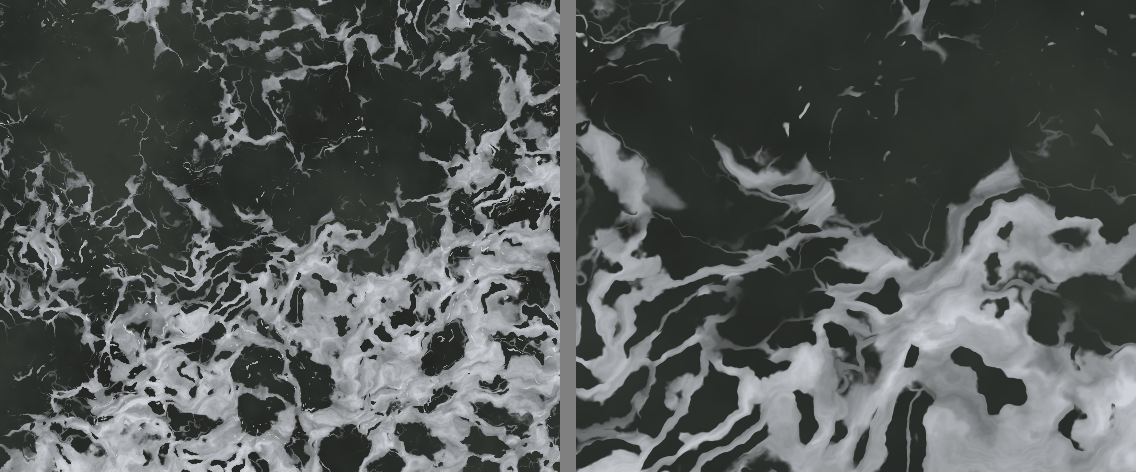
Left, the full canvas; right, a detail of the centre.
Reproduce this texture procedurally as a WebGL 1 fragment shader.

```glsl
precision highp float;
// Sea foam seen from above: a torn white web drifting over dark green water.
// Warped cell borders make the web, a finer cell layer punches holes and adds
// strands, and stretched noise thickens the foam towards the lower right.
uniform vec2 u_resolution;

#define WEB_SCALE 8.5
#define LACE_SCALE 25.0
#define WARP 0.20
#define FINE_WARP 0.06
#define THIN_WEB -0.07
#define THICK_WEB 0.49
#define RAGGED 0.95
#define EDGE_SOFT 0.045
#define GRAIN 1.25
#define GLINT 0.80

const vec3 DEEP_WATER = vec3(0.125, 0.135, 0.125);
const vec3 CLEAR_WATER = vec3(0.205, 0.225, 0.205);
const vec3 THIN_FOAM = vec3(0.42, 0.43, 0.435);
const vec3 THICK_FOAM = vec3(0.81, 0.82, 0.845);

float hash(vec2 p) {
  return fract(sin(dot(p, vec2(127.1, 311.7))) * 43758.5453);
}

vec2 hash2(vec2 p) {
  return vec2(hash(p), hash(p + 57.3));
}

float noise(vec2 p) {
  vec2 i = floor(p), f = fract(p);
  f = f * f * (3.0 - 2.0 * f);
  return mix(mix(hash(i), hash(i + vec2(1.0, 0.0)), f.x),
             mix(hash(i + vec2(0.0, 1.0)), hash(i + 1.0), f.x), f.y);
}

// Layered noise, centred on zero.
float fbm(vec2 p) {
  float sum = 0.0, amp = 0.5;
  for (int i = 0; i < 5; i++) {
    sum += amp * (noise(p) - 0.5);
    p = mat2(1.6, 1.2, -1.2, 1.6) * p + 7.3;
    amp *= 0.5;
  }
  return sum;
}

vec2 fbm2(vec2 p) {
  return vec2(fbm(p), fbm(p + 31.7));
}

// Gap between the two nearest cell centres: zero on the cell borders.
float cellGap(vec2 p) {
  vec2 cell = floor(p), f = fract(p);
  float nearest = 8.0, second = 8.0;
  for (int y = -1; y <= 1; y++) {
    for (int x = -1; x <= 1; x++) {
      vec2 offset = vec2(float(x), float(y));
      float d = length(offset + hash2(cell + offset) - f);
      second = min(second, max(nearest, d));
      nearest = min(nearest, d);
    }
  }
  return second - nearest;
}

// Amount of foam: low at the upper left, streaked along a rising diagonal.
float foamCover(vec2 p) {
  vec2 along = mat2(0.84, -0.54, 0.54, 0.84) * p;
  float slope = 0.08 + 0.40 * p.x + 0.60 * (1.0 - p.y);
  return clamp(slope + 0.9 * fbm(along * vec2(2.2, 5.5) + 3.1), 0.0, 0.97);
}

void main() {
  vec2 p = gl_FragCoord.xy / u_resolution.y;
  float cover = foamCover(p);

  // Torn web and its lace of small holes
  vec2 q = p + WARP * fbm2(p * 6.0) + FINE_WARP * fbm2(p * 23.0 + 11.0);
  float patches = fbm(p * 5.0 + 19.0);
  float tatter = fbm(p * 30.0 + 5.0);
  float web = mix(THIN_WEB, THICK_WEB, cover) + RAGGED * patches
            + 0.45 * tatter - cellGap(q * WEB_SCALE);
  float laceGap = cellGap(q * LACE_SCALE + 40.0);
  float lace = 0.22 + 0.45 * cover + 1.1 * fbm(p * 9.0 + 71.0) - laceGap;
  float depth = min(web, lace);
  float foam = smoothstep(-EDGE_SOFT, EDGE_SOFT, depth);

  // Faint strands across the open water
  float strandWidth = 0.10 * cover + 0.5 * patches + 0.25 * tatter;
  float strand = smoothstep(-0.06, 0.06, strandWidth - laceGap);
  strand *= 0.7 * smoothstep(-0.45, -0.05, web);

  // Water, shaded by a slow swell and a fine ripple
  float swell = 0.64 - 0.22 * cover + 1.4 * fbm(p * 4.0 + 90.0) + 0.5 * tatter;
  vec3 color = mix(DEEP_WATER, CLEAR_WATER, clamp(swell, 0.0, 1.0));

  // Foam, brighter where thick, with streaky grain
  vec2 streak = mat2(0.84, -0.54, 0.54, 0.84) * q;
  float grain = fbm(streak * vec2(32.0, 65.0));
  float tone = 0.12 + 0.75 * max(depth, 0.0) + 0.32 * cover
             + GRAIN * grain + 0.5 * patches;
  vec3 foamColor = mix(THIN_FOAM, THICK_FOAM, clamp(tone, 0.0, 1.0));
  color = mix(color, foamColor, max(foam, strand));

  // Sparse bubbles and sun glints
  float speck = smoothstep(0.84, 0.95, noise(q * 115.0));
  speck *= smoothstep(0.02, 0.22, fbm(p * 7.0 + 53.0) + 0.08 * cover);
  color = mix(color, vec3(0.86, 0.87, 0.88), GLINT * speck);

  gl_FragColor = vec4(color, 1.0);
}
```
